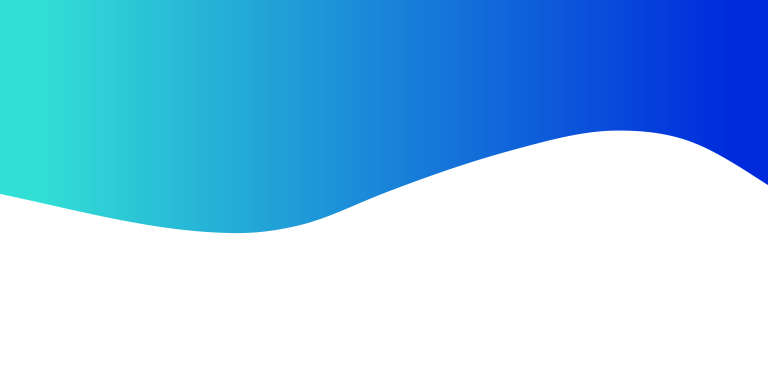
A Shadertoy shader for this background:

```glsl
// A white page under a banner that fades from turquoise to deep blue.
// The banner's wavy lower edge is a chain of cubic Hermite curves,
// antialiased by the screen-space gradient of its height field.

// Cubic from knot a to knot b; each knot holds x, height and slope.
float hermite(vec3 a, vec3 b, float x) {
    float span = b.x - a.x;
    float t = clamp((x - a.x) / span, 0.0, 1.0);
    float s = 1.0 - t;
    return s * s * ((1.0 + 2.0 * t) * a.y + t * span * a.z)
         + t * t * ((1.0 + 2.0 * s) * b.y - s * span * b.z);
}

// Height of the wave, in fractions of the canvas
float waveHeight(float x) {
    vec3 knots[8] = vec3[8](
        vec3(0.0,   0.495, -0.42), vec3(0.31,  0.393,  0.0),
        vec3(0.391, 0.414,  0.49), vec3(0.5,   0.497,  0.77),
        vec3(0.667, 0.609,  0.54), vec3(0.805, 0.660,  0.0),
        vec3(0.898, 0.632, -0.72), vec3(1.0,   0.518, -1.28));
    float height = knots[0].y;
    for (int i = 0; i < 7; i++) {
        if (x >= knots[i].x) height = hermite(knots[i], knots[i + 1], x);
    }
    return height;
}

void mainImage(out vec4 fragColor, in vec2 fragCoord) {
    vec2 uv = fragCoord / iResolution.xy;

    // Horizontal gradient, flat near both sides
    vec3 turquoise = vec3(0.198, 0.875, 0.835);
    vec3 deepBlue = vec3(0.0, 0.168, 0.863);
    vec3 banner = mix(turquoise, deepBlue, clamp((uv.x - 0.05) / 0.9, 0.0, 1.0));

    // Coverage of the area above the wave
    float above = uv.y - waveHeight(uv.x);
    float pixelStep = length(vec2(dFdx(above), dFdy(above)));
    float coverage = clamp(0.5 + above / pixelStep, 0.0, 1.0);

    fragColor = vec4(mix(vec3(1.0), banner, coverage), 1.0);
}
```
